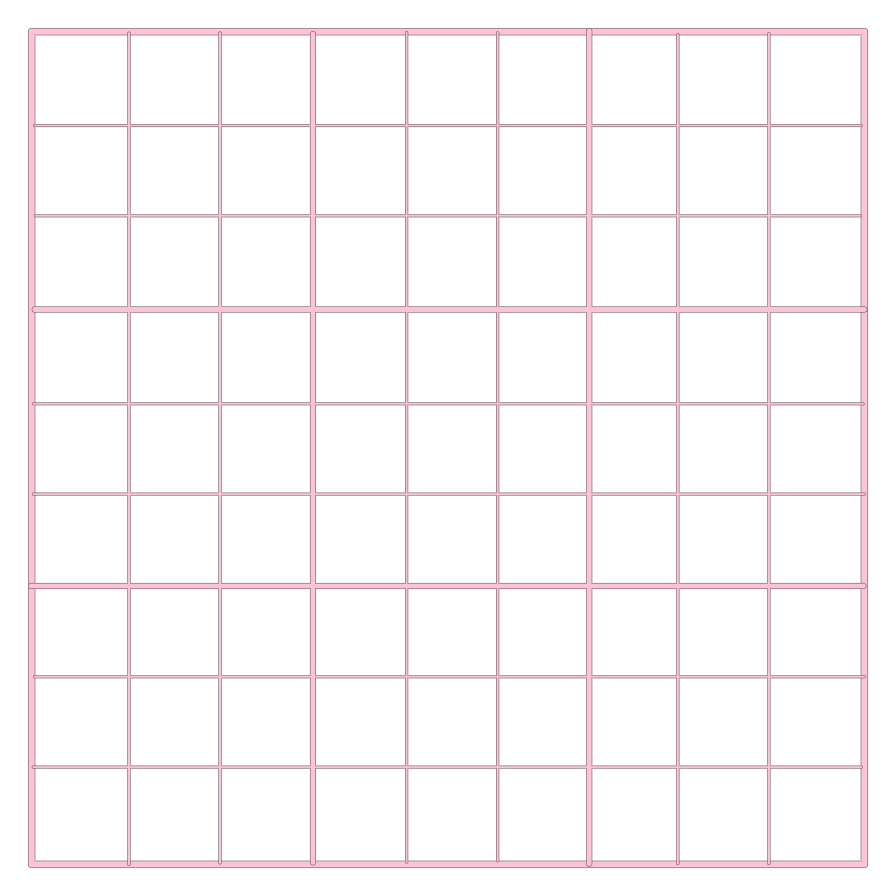
A WebGL 2 fragment shader for this pattern:

```glsl
#version 300 es
precision highp float;

#define FRAME_REACH 0.4647
#define FRAME_HALF 0.0041
#define MAJOR_HALF 0.0034
#define MINOR_HALF 0.0018
#define OUTLINE 0.00058
#define END_JITTER 0.005
#define MINOR_STEP vec2(0.1016, 0.1007)
#define PINK vec3(0.99, 0.76, 0.835)
#define INK vec3(0.36, 0.30, 0.33)
#define PAPER vec3(1.0)

uniform vec2 u_resolution;
out vec4 fragColor;

// Thick line and first thin line of each block of three
const vec3 MAJOR_X = vec3(0.0353, 0.3493, 0.6576);
const vec3 MAJOR_Y = vec3(0.0353, 0.3460, 0.6546);
const vec3 MINOR_X = vec3(0.1439, 0.4538, 0.7565);
const vec3 MINOR_Y = vec3(0.1439, 0.4486, 0.7591);

float hash(vec2 p) {
    return fract(sin(dot(p, vec2(127.1, 311.7))) * 43758.5453);
}

float boxDistance(vec2 p, vec2 halfSize) {
    vec2 q = abs(p) - halfSize;
    return length(max(q, 0.0)) + min(max(q.x, q.y), 0.0);
}

// Share of a pixel covered by a band around distance zero
float bandCoverage(float d, float halfWidth, float pixel) {
    return clamp(0.5 + (halfWidth - d) / pixel, 0.0, 1.0)
         - clamp(0.5 - (halfWidth + d) / pixel, 0.0, 1.0);
}

// x: coverage with outline, y: coverage of the fill
vec2 strokeCoverage(float d, float halfWidth, float pixel) {
    return vec2(bandCoverage(d, halfWidth, pixel),
                bandCoverage(d, halfWidth - OUTLINE, pixel));
}

vec3 paint(vec3 base, vec2 cover) {
    return base * (1.0 - cover.x) + INK * (cover.x - cover.y) + PINK * cover.y;
}

// One round-capped line; p.x runs across it and p.y along it
vec2 gridLine(vec2 p, float position, float halfWidth, float reach, vec2 seed, float pixel) {
    vec2 jitter = vec2(hash(seed), hash(seed + 17.0)) - 0.5;
    vec2 ends = vec2(reach - halfWidth) + END_JITTER * jitter;
    float along = p.y - 0.5;
    float beyond = max(max(along - ends.x, -along - ends.y), 0.0);
    return strokeCoverage(length(vec2(p.x - position, beyond)), halfWidth, pixel);
}

void main() {
    float pixel = 1.0 / min(u_resolution.x, u_resolution.y);
    vec2 p = (gl_FragCoord.xy - 0.5 * u_resolution) * pixel + 0.5;

    // Outer frame
    float frameDistance = abs(boxDistance(p - 0.5, vec2(FRAME_REACH)));
    vec3 color = paint(PAPER, strokeCoverage(frameDistance, FRAME_HALF, pixel));

    // Eight lines each way, every third one thick
    vec2 cover = vec2(0.0);
    for (int i = 1; i < 9; i++) {
        int block = i / 3;
        int slot = i % 3;
        bool major = slot == 0;
        vec2 position = major
            ? vec2(MAJOR_X[block], MAJOR_Y[block])
            : vec2(MINOR_X[block], MINOR_Y[block]) + float(slot - 1) * MINOR_STEP;
        vec2 halfWidth = major ? vec2(MAJOR_HALF) : MINOR_HALF * vec2(1.0, 0.9);
        float reach = FRAME_REACH + (major ? 0.002 : -0.0005);
        float id = float(i);
        cover = max(cover, gridLine(p, position.x, halfWidth.x, reach, vec2(id, 1.0), pixel));
        cover = max(cover, gridLine(p.yx, position.y, halfWidth.y, reach, vec2(id, 2.0), pixel));
    }
    color = paint(color, cover);

    fragColor = vec4(color, 1.0);
}
```
